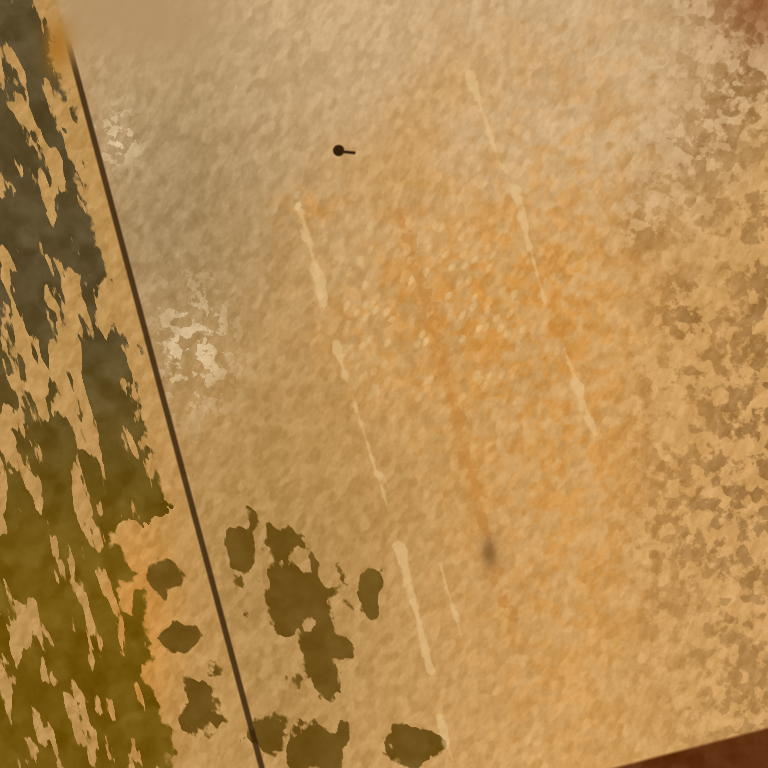
Reproduce this texture procedurally as a WebGL 2 fragment shader.

```glsl
#version 300 es
precision highp float;
uniform vec2 u_resolution;
out vec4 fragColor;

const vec3 TAN = vec3(0.81, 0.62, 0.375), SAND = vec3(0.80, 0.665, 0.49);
const vec3 DULL = vec3(0.64, 0.535, 0.38), OCHRE = vec3(0.69, 0.535, 0.31);
const vec3 RUST = vec3(0.82, 0.55, 0.23), BROWN = vec3(0.57, 0.41, 0.22);
const vec3 CREAM = vec3(0.91, 0.77, 0.55), SOOT = vec3(0.19, 0.12, 0.04);

// Paint remnants: centre, radii
const vec4 STAINS[11] = vec4[](
  vec4(.313, .290, .013, .048), vec4(.382, .222, .045, .042), vec4(.418, .138, .026, .060),
  vec4(.372, .295, .022, .020), vec4(.486, .232, .012, .024), vec4(.415, .025, .034, .028),
  vec4(.535, .030, .036, .022), vec4(.350, .040, .020, .028), vec4(.235, .173, .030, .015),
  vec4(.210, .250, .022, .024), vec4(.265, .075, .024, .046));

// Pale scratches: start, end
const vec4 SCRATCHES[8] = vec4[](
  vec4(.392, .725, .423, .603), vec4(.436, .555, .522, .285), vec4(.522, .285, .560, .128),
  vec4(.572, .068, .592, .000), vec4(.573, .265, .608, .145), vec4(.612, .902, .652, .785),
  vec4(.670, .750, .710, .605), vec4(.735, .545, .775, .435));

vec2 hash2(vec2 c) {
  vec3 h = fract(c.xyx * vec3(.1031, .1030, .0973));
  h += dot(h, h.yzx + 33.33);
  return fract((h.xx + h.yz) * h.zy);
}

// x: smoothly blended cell value, y: nearest distance, z: nearest cell value
vec3 cells(vec2 p) {
  vec2 base = floor(p), f = p - base;
  float sum = 0., weight = 0., nearest = 9., id = 0.;
  for (int j = -1; j <= 1; j++)
    for (int i = -1; i <= 1; i++) {
      vec2 cell = vec2(i, j), h = hash2(base + cell);
      vec2 d = cell + h - f;
      float value = hash2(base + cell + 71.).x, w = exp(-6. * dot(d, d));
      sum += w * value;
      weight += w;
      if (dot(d, d) < nearest) { nearest = dot(d, d); id = value; }
    }
  return vec3(sum / weight, sqrt(nearest), id);
}

float layers(vec2 p) {
  float sum = 0., amp = .5;
  for (int i = 0; i < 4; i++) {
    sum += amp * cells(p).x;
    p = mat2(1.6, 1.2, -1.2, 1.6) * p + 17.3;
    amp *= .5;
  }
  return sum / .9375;
}

float glow(vec2 p, vec2 c, vec2 r) {
  vec2 q = (p - c) / r;
  return exp(-dot(q, q));
}

float segment(vec2 p, vec2 a, vec2 b) {
  vec2 ab = b - a;
  return length(p - a - ab * clamp(dot(p - a, ab) / dot(ab, ab), 0., 1.));
}

float flecks(vec2 p, float size, float share) {
  vec3 c = cells(p);
  return smoothstep(size, size * .4, c.y) * smoothstep(share, share - .1, c.z);
}

float stains(vec2 p, float rough) {
  float mask = 0.;
  for (int i = 0; i < STAINS.length(); i++) {
    float d = length((p - STAINS[i].xy) / STAINS[i].zw) - 1.;
    mask = max(mask, smoothstep(.12, -.12, d + rough * 2.2));
  }
  return mask;
}

float scratches(vec2 p, float rough) {
  float d = 1.;
  for (int i = 0; i < SCRATCHES.length(); i++)
    d = min(d, segment(p, SCRATCHES[i].xy, SCRATCHES[i].zw));
  return smoothstep(.0055, .001, d + rough * .018);
}

vec3 bareMetal(vec2 p, float broad, float fine, float speck, float grain) {
  vec2 slant = mat2(.85, .5, -.5, .85) * p;
  vec3 col = mix(TAN, SAND, smoothstep(.6, 1., p.y + (broad - .5) * .3));
  col = mix(col, DULL, .95 * glow(p, vec2(.22, .70), vec2(.19, .28)));
  col = mix(col, OCHRE, .9 * glow(p, vec2(.34, .22), vec2(.22, .36)));
  col = mix(col, SAND, .7 * glow(p, vec2(.86, .86), vec2(.12, .16)));
  // Rust bloom and slanted flecks
  float bloom = glow(p, vec2(.57, .60), vec2(.15, .13)) + glow(p, vec2(.395, .73), vec2(.035, .02));
  float rusty = bloom * .5 + .55 * glow(p, vec2(.74, .45), vec2(.14, .45));
  col = mix(col, RUST, rusty * smoothstep(.4, .65, mix(fine, speck, .5)));
  col = mix(col, CREAM, bloom * .6 * flecks(slant * vec2(95., 55.), .5, .4));
  float chalk = glow(p, vec2(.25, .55), vec2(.055, .085)) + glow(p, vec2(.155, .82), vec2(.03, .04));
  col = mix(col, vec3(.87, .77, .61), chalk * .85 * smoothstep(.5, .6, speck));
  // Corroded right margin
  float decay = .8 * smoothstep(.78, 1.02, p.x + (broad - .5) * .25) * (.6 + .4 * smoothstep(.1, .45, p.y));
  decay = max(decay, .75 * glow(p, vec2(.90, .59), vec2(.05, .06)));
  decay = max(decay, .6 * glow(p, vec2(.84, .70), vec2(.035)));
  col = mix(col, BROWN, decay * smoothstep(.45, .6, mix(fine, speck, .6)));
  col = mix(col, vec3(.56, .34, .20), .8 * glow(p, vec2(1.), vec2(.06)));
  return col + (grain - .5) * .15 + (broad - .5) * .04;
}

void main() {
  vec2 p = gl_FragCoord.xy / u_resolution;
  float side = p.x - (.341 - .267 * p.y);
  float broad = layers(p * 7.), fine = layers(p * 38. + 9.), speck = layers(p * 85. + 3.);
  float grain = layers(mat2(.85, .5, -.5, .85) * p * vec2(125., 75.));
  float rough = layers(vec2(side * 45., p.y * 35.) + 5.) - .5;
  vec3 olive = mix(vec3(.45, .335, .06), vec3(.35, .29, .17), smoothstep(.2, .65, p.y));
  vec3 col = bareMetal(p, broad, fine, speck, grain);

  // Painted panel left of the seam
  vec3 strip = mix(vec3(.74, .57, .33), RUST, .7 * glow(p, vec2(.18), vec2(.05, .16)));
  strip += (grain - .5) * .15;
  float margin = mix(.112, .03, smoothstep(.325, .35, p.y + rough * .06));
  float paint = smoothstep(-.004, .004, -side - margin + rough * .06);
  float worn = .09 * glow(p, vec2(.06, .57), vec2(.08, .22)) + .09 * glow(p, vec2(0., .14), vec2(.05, .07));
  float streak = layers(vec2(side * 60., p.y * 20.) + 31.);
  paint *= 1. - smoothstep(.60, .66, streak + worn);
  vec3 panel = mix(strip, olive + (fine - .5) * .14, paint);
  col = mix(col, panel, smoothstep(.0015, -.0015, side));

  // Stains, scratches and the rust trail
  col = mix(col, vec3(.40, .29, .08) + (fine - .5) * .1, .92 * stains(p, rough));
  col = mix(col, CREAM, .55 * scratches(p, fine - .5));
  float trail = min(segment(p, vec2(.52, .72), vec2(.59, .48)), segment(p, vec2(.59, .48), vec2(.66, .20)));
  col = mix(col, vec3(.74, .47, .18), .45 * smoothstep(.011, .001, trail + (speck - .5) * .04));
  col = mix(col, BROWN * .8, .7 * glow(p, vec2(.637, .28), vec2(.01, .022)));

  // Seam, softened corner and dark spot
  float seam = smoothstep(.0055, .002, abs(side)) * smoothstep(.96, .93, p.y);
  col = mix(col, SOOT, .8 * seam);
  float smear = smoothstep(.89, .965, p.y + (broad - .5) * .06) * smoothstep(.055, .10, p.x) * smoothstep(.36, .20, p.x);
  col = mix(col, vec3(.70, .57, .40), smear * .9);
  col = mix(col, vec3(.66, .43, .13), .8 * glow(p, vec2(.075, .94), vec2(.018, .035)));
  float spot = min(length(p - vec2(.441, .804)) - .0065, segment(p, vec2(.441, .803), vec2(.461, .801)) - .001);
  col = mix(col, SOOT, smoothstep(.0025, -.001, spot));

  // Dark wedge at the lower right
  float wedge = p.y - (p.x - .80) * .26;
  col = mix(col, vec3(.36, .18, .06) + (fine - .5) * .12, smoothstep(.003, -.003, wedge));
  fragColor = vec4(clamp(col, 0., 1.), 1.);
}
```
